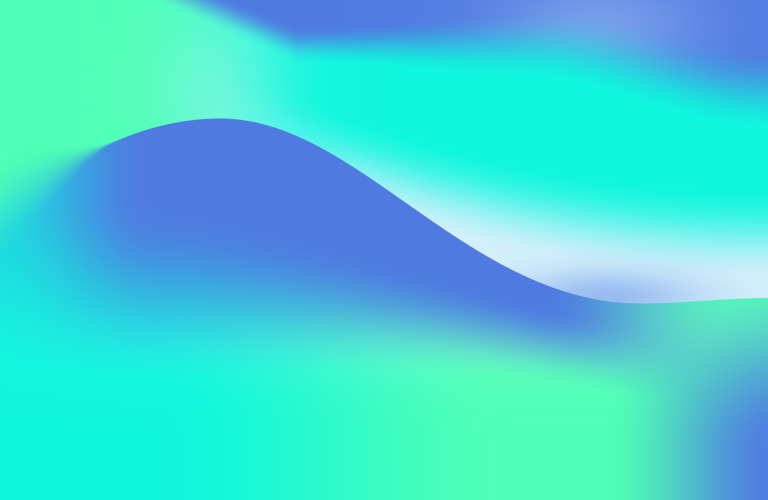
Reproduce this background procedurally as a WebGL 1 fragment shader.

```glsl
precision highp float;

uniform vec2 u_resolution;

const vec3 BLUE = vec3(0.31, 0.48, 0.885);
const vec3 GREEN = vec3(0.31, 1.0, 0.71);
const vec3 CYAN = vec3(0.06, 0.965, 0.87);
const vec3 PALE = vec3(0.83, 0.94, 0.985);

float glow(vec2 p, vec2 center, vec2 radius) {
  vec2 d = (p - center) / radius;
  return exp(-dot(d, d));
}

// Height of the wave: crest on the left, shallow trough on the right
float waveHeight(float x) {
  float t = min((x - 0.2865) / 0.547, 1.0);
  float phase = 3.14159 * t + 0.094 * abs(sin(3.14159 * t));
  return 0.578 + 0.185 * cos(phase) + 0.011 * smoothstep(0.833, 1.0, x);
}

vec3 skyColor(vec2 p) {
  // Green fading to cyan through a pale haze
  vec3 color = mix(GREEN, CYAN, smoothstep(0.16, 0.42, p.x));
  color = mix(color, PALE, 0.33 * glow(p, vec2(0.29, 0.82), vec2(0.09, 0.2)));

  // Pale band resting on the wave, shaded blue over the trough
  float bandTop = 0.525 + 0.5 * (1.0 - p.x) * (1.0 - p.x);
  float band = 1.0 - smoothstep(bandTop - 0.09, bandTop + 0.1, p.y);
  color = mix(color, PALE, band * smoothstep(0.22, 0.5, p.x));
  color = mix(color, BLUE, 0.45 * glow(p, vec2(0.79, 0.405), vec2(0.12, 0.055)));

  // Blue along the top with a lighter patch
  float edge = max(0.91 - 0.09 * smoothstep(0.7, 1.0, p.x), 1.165 - 0.66 * p.x);
  float blur = mix(0.035, 0.085, smoothstep(0.3, 0.9, p.x));
  vec3 top = mix(BLUE, PALE, 0.3 * glow(p, vec2(0.78, 0.95), vec2(0.14, 0.1)));
  return mix(color, top, smoothstep(edge - blur, edge + blur, p.y));
}

vec3 waveColor(vec2 p) {
  // Cyan to green floor with a blue right corner
  vec3 color = mix(CYAN, GREEN, smoothstep(0.2, 0.68, p.x));
  color = mix(color, PALE, 0.2 * glow(p, vec2(0.6, 0.33), vec2(0.4, 0.09)));
  float corner = smoothstep(0.78, 1.02, p.x) * (1.0 - smoothstep(0.1, 0.48, p.y));
  color = mix(color, BLUE, corner);

  // Blue body, fading out below and to both sides
  float center = 0.415 - 0.21 * p.x * p.x;
  float blur = mix(0.19, 0.08, smoothstep(0.1, 0.75, p.x));
  float body = smoothstep(center - blur, center + blur, p.y);
  body *= mix(0.28, 1.0, smoothstep(0.0, 0.2, p.x));
  body *= 1.0 - smoothstep(0.7, 0.96, p.x);
  return mix(color, BLUE, body);
}

void main() {
  vec2 p = gl_FragCoord.xy / u_resolution;

  // The wave edge is crisp except where it dissolves at the left
  float softness = 0.11 * (1.0 - smoothstep(0.0, 0.155, p.x)) + 0.8 / u_resolution.y;
  float inside = smoothstep(-softness, softness, waveHeight(p.x) - p.y);
  gl_FragColor = vec4(mix(skyColor(p), waveColor(p), inside), 1.0);
}
```
